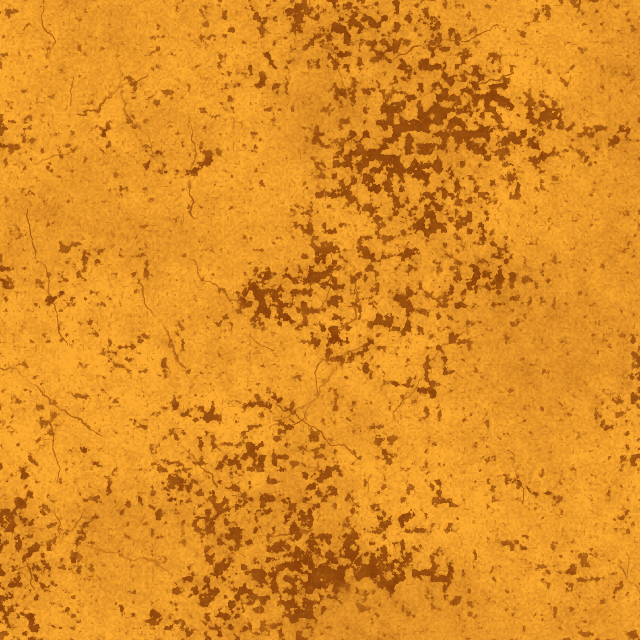
Reproduce this texture procedurally as a Shadertoy shader.

```glsl
float hash(vec2 p) {
    vec3 q = fract(p.xyx * 0.1031);
    q += dot(q, q.yzx + 33.33);
    return fract((q.x + q.y) * q.z);
}

float noise(vec2 p) {
    vec2 i = floor(p), f = fract(p);
    f = f * f * (3.0 - 2.0 * f);
    return mix(mix(hash(i), hash(i + vec2(1, 0)), f.x),
               mix(hash(i + vec2(0, 1)), hash(i + vec2(1, 1)), f.x), f.y);
}

float fbm(vec2 p) {
    float sum = 0.0, amp = 0.57;
    for (int i = 0; i < 3; i++) {
        sum += amp * noise(p);
        p = mat2(1.68, 1.26, -1.26, 1.68) * p + 17.3;
        amp *= 0.5;
    }
    return sum;
}

vec2 warp(vec2 p, float scale) {
    return vec2(fbm(p * scale + 3.1), fbm(p * scale + 57.7)) - 0.5;
}

// Distance to a segment centred on the origin of p
float segment(vec2 p, float angle, float halfLength) {
    vec2 dir = vec2(cos(angle), sin(angle));
    return length(p - dir * clamp(dot(p, dir), -halfLength, halfLength));
}

// Broad worn areas: centre, radius, strength
float wornAreas(vec2 p) {
    const vec4 areas[10] = vec4[10](
        vec4(0.40, 0.92, 0.09, 0.60), vec4(0.57, 0.97, 0.10, 0.60),
        vec4(0.71, 0.83, 0.13, 0.45), vec4(0.59, 0.67, 0.13, 0.75),
        vec4(0.39, 0.53, 0.06, 0.75), vec4(0.52, 0.49, 0.08, 0.45),
        vec4(0.71, 0.52, 0.08, 0.50), vec4(0.44, 0.15, 0.15, 0.80),
        vec4(0.65, 0.09, 0.08, 0.60), vec4(0.04, 0.13, 0.13, 0.55));
    p += 0.13 * warp(p, 7.0);
    float wear = 0.0;
    for (int i = 0; i < 10; i++) {
        vec2 d = (p - areas[i].xy) / areas[i].z;
        wear += areas[i].w * exp(-dot(d, d));
    }
    return wear;
}

// Short rough scratches that loosen the surface around them
float scratches(vec2 p) {
    p += 0.025 * warp(p, 35.0);
    float sum = 0.0;
    for (int i = 0; i < 44; i++) {
        float k = float(i);
        vec2 centre = vec2(hash(vec2(k, 1.7)), hash(vec2(k, 8.3)));
        float angle = 6.28 * hash(vec2(k, 21.0));
        float d = segment(p - centre, angle, 0.01 + 0.04 * hash(vec2(k, 33.0)));
        sum = max(sum, exp(-d * d / 0.00003) * (0.4 + 0.6 * hash(vec2(k, 41.0))));
    }
    return sum;
}

// Long hairline cracks, mostly steep
float cracks(vec2 p) {
    float fade = smoothstep(0.25, 0.6, noise(p * 22.0));
    p += 0.05 * warp(p, 14.0) + 0.012 * warp(p, 70.0);
    float sum = 0.0;
    for (int i = 0; i < 30; i++) {
        float k = float(i) + 100.0;
        vec2 centre = vec2(hash(vec2(k, 2.9)), hash(vec2(k, 6.1)));
        float angle = 1.57 + 2.6 * (hash(vec2(k, 13.0)) - 0.5);
        float d = segment(p - centre, angle, 0.03 + 0.11 * hash(vec2(k, 27.0)));
        float strength = 0.35 + 0.5 * hash(vec2(k, 39.0));
        sum = max(sum, strength * (1.0 - smoothstep(0.0004, 0.0022, d)));
    }
    return sum * fade;
}

void mainImage(out vec4 fragColor, in vec2 fragCoord) {
    vec2 p = fragCoord / iResolution.xy;

    float wear = wornAreas(p) + 0.75 * scratches(p);
    wear += 1.3 * (fbm(p * 9.0 + 5.0) - 0.5) + 1.1 * (fbm(p * 28.0 + 9.0) - 0.5);
    wear = clamp(wear, -0.2, 1.1);

    // Sunlit paint with soft mottling and fine grain
    float grain = noise(p * 330.0) - 0.5;
    float tone = 0.91 + 0.35 * (fbm(p * 6.0 + 40.0) - 0.5)
               + 0.22 * (fbm(p * 45.0) - 0.5) + 0.24 * grain;
    tone -= 0.08 * smoothstep(0.1, 0.8, wear);

    // Flaked spots exposing the brown ground, with a stained rim
    float flake = fbm(p * 105.0 + 70.0) - (0.74 - 0.27 * wear);
    float ground = mix(0.36, 0.11, smoothstep(0.0, 0.8, wear))
                 + 0.25 * (fbm(p * 60.0 + 12.0) - 0.5) + 0.1 * grain;
    tone -= 0.16 * smoothstep(-0.14, 0.0, flake);
    tone = mix(tone, ground, smoothstep(-0.035, 0.045, flake));

    // Isolated pinholes and cracks
    float pinhole = smoothstep(0.8, 0.95, noise(p * 230.0 + 31.0));
    tone = mix(tone, 0.4, 0.5 * pinhole);
    tone = mix(tone, min(tone, 0.15), cracks(p));

    vec3 brown = vec3(0.53, 0.25, 0.035), amber = vec3(0.965, 0.645, 0.18);
    fragColor = vec4(mix(brown, amber, clamp(tone, -0.1, 1.06)), 1.0);
}
```
